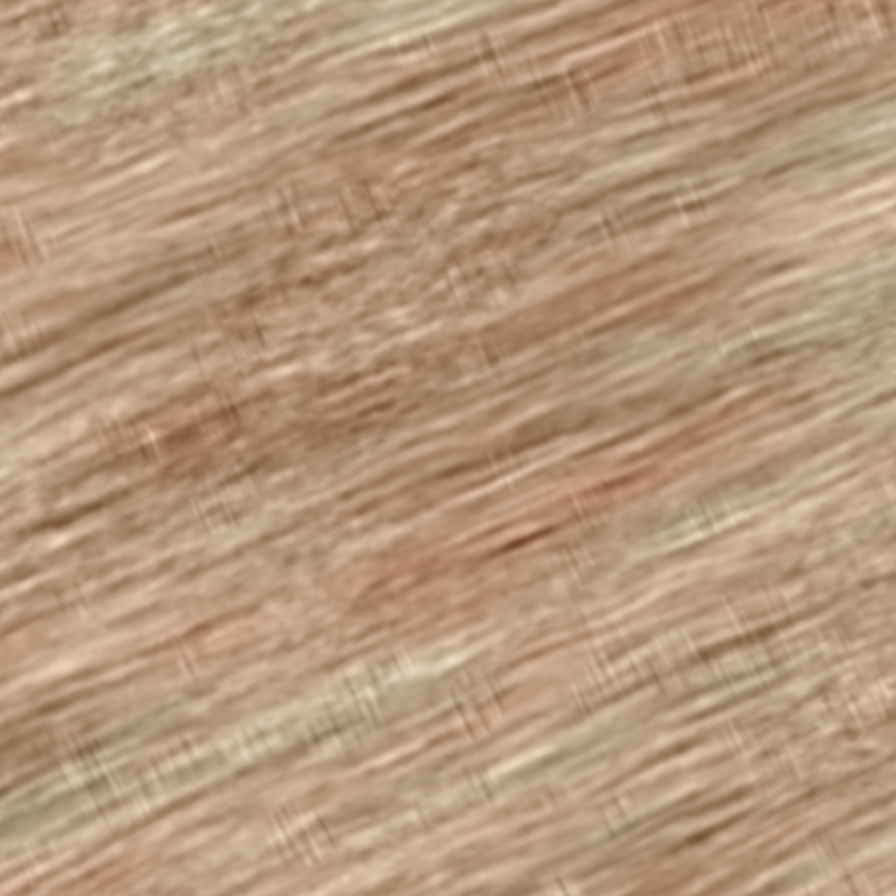
Write a three.js fragment shader that draws this texture.

```glsl
// Pale brushed wood: soft slanted grain streaks with ruddy bands and fine flecks.
#define TILT 0.40        // grain angle in radians at mid height
#define FAN 0.07         // how much the grain flattens towards the top
#define WAVER 0.0022     // sideways wander of the grain lines
#define CONTRAST 1.0
#define RUDDINESS 0.016  // strength of the red to olive drift
#define SCRATCHES 0.42   // strength of the faint cross marks
#define MID_TONE vec3(0.714, 0.602, 0.491)
#define TONE_STEP vec3(0.061, 0.067, 0.069)

varying vec2 vUv;

vec3 hash3(vec2 p) {
  vec3 q = fract(p.xyx * vec3(0.1031, 0.1030, 0.0973));
  q += dot(q, q.yxz + 33.33);
  return fract((q.xxy + q.yzz) * q.zyx);
}

// Cellular noise: one soft light or dark dab per cell, scaled to unit deviation.
float dabs(vec2 p, vec2 size, float seed) {
  p = p / size + seed * vec2(17.3, 41.7) + 200.0;
  vec2 cell = floor(p);
  float sum = 0.0;
  for (int j = -1; j <= 1; j++) {
    for (int i = -1; i <= 1; i++) {
      vec2 id = cell + vec2(float(i), float(j));
      vec3 rnd = hash3(id);
      vec2 d = p - id - rnd.xy;
      float falloff = max(0.0, 1.0 - dot(d, d));
      sum += (2.0 * rnd.z - 1.0) * falloff * falloff * falloff;
    }
  }
  return sum * 2.6;
}

// Rotates into grain space: x runs along the grain, y across it.
vec2 grainSpace(vec2 uv) {
  float angle = TILT - FAN * (uv.y - 0.5);
  float c = cos(angle), s = sin(angle);
  vec2 g = mat2(c, -s, s, c) * (uv - 0.5);
  g.y += WAVER * (sin(g.x * 13.0 + g.y * 9.0) + 0.6 * sin(g.x * 29.0 - g.y * 21.0));
  return g;
}

// Long and short streaks; the short ones get a lit and a shaded side.
float streaks(vec2 g) {
  float longLines = dabs(g, vec2(0.22, 0.012), 1.0);
  float lit = dabs(g, vec2(0.075, 0.012), 2.0);
  float shade = dabs(g + vec2(0.0, 0.010), vec2(0.075, 0.012), 2.0);
  return 0.56 * longLines + 0.40 * (lit - shade);
}

// Small flecks in two sizes.
float flecks(vec2 g) {
  return 0.40 * dabs(g, vec2(0.024, 0.011), 3.0)
       + 0.24 * dabs(g, vec2(0.011, 0.008), 4.0);
}

// Sparse groups of thin marks that run across the grain.
float crossMarks(vec2 g) {
  float group = smoothstep(0.5, 1.6, dabs(g, vec2(0.07, 0.06), 5.0));
  return group * dabs(g, vec2(0.007, 0.055), 6.0);
}

void main() {
  vec2 g = grainSpace(vUv);

  // Broad bands of light and dark, and of ruddy and olive wood
  float band = dabs(g, vec2(0.36, 0.075), 7.0);
  float ruddy = 0.8 * dabs(g, vec2(0.32, 0.09), 8.0)
              + 0.5 * dabs(g, vec2(0.12, 0.03), 9.0);

  // Some areas are streaky, others flecked
  float flecked = smoothstep(-1.2, 1.2, dabs(g, vec2(0.28, 0.16), 10.0));

  float tone = 0.36 * band - 0.22 * ruddy;
  tone += mix(1.1, 0.75, flecked) * streaks(g);
  tone += mix(0.65, 1.35, flecked) * flecks(g);
  tone += SCRATCHES * crossMarks(g);

  vec3 color = MID_TONE + CONTRAST * tone * TONE_STEP;
  color += RUDDINESS * ruddy * vec3(0.7, -0.5, -0.4);
  gl_FragColor = vec4(clamp(color, 0.0, 1.0), 1.0);
}
```
